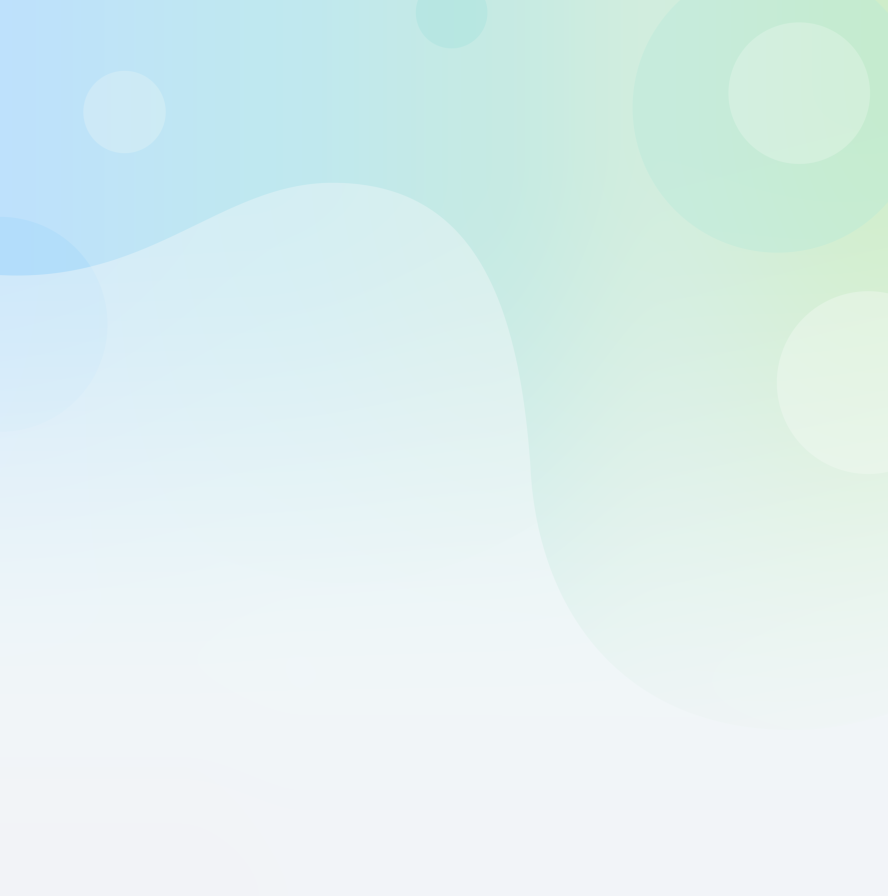
Give the GLSL for this background, as a WebGL 1 fragment shader.

```glsl
precision highp float;
// Pastel blue-to-green backdrop with a pale flowing wave and translucent discs.

uniform vec2 u_resolution;

#define WAVE_TOP_PALENESS 0.42
#define WAVE_FADE vec2(0.195, 0.833)
#define SKY_FADE vec2(0.13, 0.964)
#define SKY_SLANT 0.25
#define FOLD_STRENGTH 0.16
#define EDGE_PIXELS 0.75

// Coverage of the negative side of a signed distance.
float fill(float dist) {
  float w = EDGE_PIXELS / u_resolution.y;
  return 1.0 - smoothstep(-w, w, dist);
}

vec3 disc(vec3 base, vec2 p, vec2 center, float radius, vec3 tint, float alpha) {
  return mix(base, tint, alpha * fill(length(p - center) - radius));
}

vec2 bezier(vec2 a, vec2 b, vec2 c, vec2 d, float t) {
  float s = 1.0 - t;
  return s * s * s * a + 3.0 * s * s * t * b + 3.0 * s * t * t * c + t * t * t * d;
}

vec2 bezierTangent(vec2 a, vec2 b, vec2 c, vec2 d, float t) {
  float s = 1.0 - t;
  return s * s * (b - a) + 2.0 * s * t * (c - b) + t * t * (d - c);
}

// Approximate signed distance to the wave crest, negative inside the wave.
float waveDistance(vec2 p) {
  vec2 a = vec2(0.0, 0.307), b = vec2(0.169, 0.316);
  vec2 c = vec2(0.247, 0.204), d = vec2(0.371, 0.204);
  if (p.x > 0.885) {
    a = vec2(0.885, 0.815); b = vec2(0.924, 0.815);
    c = vec2(0.961, 0.807); d = vec2(1.003, 0.793);
  } else if (p.x > 0.592) {
    a = vec2(0.592, 0.521); b = vec2(0.600, 0.684);
    c = vec2(0.697, 0.815); d = vec2(0.885, 0.815);
  } else if (p.x > 0.371) {
    a = d; b = vec2(0.527, 0.204);
    c = vec2(0.579, 0.332); d = vec2(0.592, 0.521);
  }
  // Each segment is monotone in x, so bisect for its parameter.
  float t = 0.5, stepSize = 0.25;
  for (int i = 0; i < 16; i++) {
    t += bezier(a, b, c, d, t).x < p.x ? stepSize : -stepSize;
    stepSize *= 0.5;
  }
  vec2 tangent = normalize(bezierTangent(a, b, c, d, t));
  return (bezier(a, b, c, d, t).y - p.y) * tangent.x;
}

// Horizontal sweep from blue through teal to green.
vec3 skyColor(float x) {
  vec3 col = mix(vec3(0.745, 0.88, 0.99), vec3(0.75, 0.91, 0.94), smoothstep(-0.05, 0.33, x));
  col = mix(col, vec3(0.775, 0.918, 0.89), smoothstep(0.28, 0.58, x));
  col = mix(col, vec3(0.82, 0.93, 0.87), smoothstep(0.54, 0.74, x));
  return mix(col, vec3(0.81, 0.93, 0.79), smoothstep(0.72, 1.0, x));
}

void main() {
  // Height is one unit; y runs downward from the top edge.
  vec2 p = vec2(gl_FragCoord.x, u_resolution.y - gl_FragCoord.y) / u_resolution.y;
  vec3 white = vec3(0.96, 0.98, 0.96);
  vec3 pale = mix(vec3(0.945, 0.967, 0.975), vec3(0.948, 0.953, 0.968),
                  smoothstep(0.65, 1.0, p.y));
  vec3 sweep = skyColor(p.x);

  // Sky, fading along a slanted axis, with its discs.
  float skyAxis = p.y + SKY_SLANT * (p.x - 0.78);
  vec3 sky = mix(sweep, pale, smoothstep(SKY_FADE.x, SKY_FADE.y, skyAxis));
  sky = disc(sky, p, vec2(0.139, 0.125), 0.046, white, 0.26);
  sky = disc(sky, p, vec2(0.504, 0.014), 0.040, vec3(0.62, 0.88, 0.86), 0.35);
  sky = disc(sky, p, vec2(0.868, 0.120), 0.162, vec3(0.70, 0.91, 0.85), 0.35);
  sky = disc(sky, p, vec2(0.892, 0.104), 0.079, white, 0.28);
  sky = disc(sky, p, vec2(0.969, 0.427), 0.102, white, 0.38);

  // Wave veil, with the blue disc showing through it.
  vec2 blueCenter = vec2(0.0, 0.362);
  vec3 blue = vec3(0.62, 0.84, 0.98);
  sky = disc(sky, p, blueCenter, 0.120, blue, 0.35);
  vec3 wave = disc(sweep, p, blueCenter, 0.120, blue, 0.35);
  float veil = smoothstep(WAVE_FADE.x, WAVE_FADE.y, p.y);
  wave = mix(wave, pale, mix(WAVE_TOP_PALENESS, 1.0, veil));

  // Faint lower fold inside the wave.
  float foldX = p.x - 0.384;
  float fold = fill(0.651 - 1.46 * foldX * foldX - p.y) * smoothstep(0.2, 0.34, p.x);
  wave = mix(wave, vec3(0.945, 0.97, 0.985), FOLD_STRENGTH * fold);

  gl_FragColor = vec4(mix(sky, wave, fill(waveDistance(p))), 1.0);
}
```
